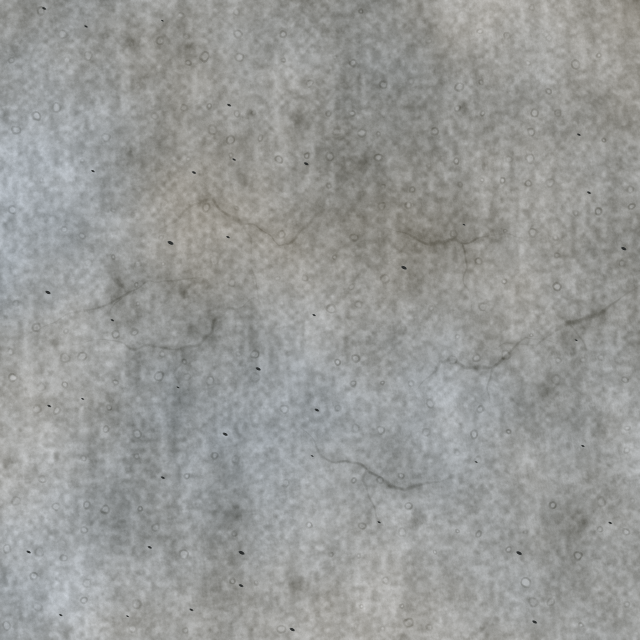
Reproduce this texture procedurally as a WebGL 1 fragment shader.

```glsl
precision highp float;

// Weathered grey concrete: layered value noise gives stains, vertical streaks and grain.
// Random-walk cracks with side branches, blister rings, damp blotches and dark pits
// are distance functions laid over it.

#define BASE_LIGHT 0.609
#define STAIN_CONTRAST 0.25
#define MOTTLE_CONTRAST 0.19
#define STREAK_CONTRAST 0.075
#define GRAIN_CONTRAST 0.24
#define CRACK_WIDTH 0.0030
#define CRACK_DARKNESS 0.125
#define CRACK_COUNT 7
#define CRACK_STEPS 4
#define BLISTER_CELLS 26.0
#define BLOTCH_CELLS 11.0
#define PIT_CELLS 9.0

uniform vec2 u_resolution;

float hash(vec2 p) {
  return fract(sin(dot(p, vec2(127.1, 311.7))) * 43758.5453);
}

vec2 hash2(vec2 p) {
  return vec2(hash(p), hash(p + 17.3));
}

float noise(vec2 p) {
  vec2 i = floor(p), f = fract(p);
  f = f * f * (3.0 - 2.0 * f);
  return mix(mix(hash(i), hash(i + vec2(1.0, 0.0)), f.x),
             mix(hash(i + vec2(0.0, 1.0)), hash(i + 1.0), f.x), f.y);
}

float fbm(vec2 p) {
  float sum = 0.0, amp = 0.5;
  for (int i = 0; i < 5; i++) {
    sum += amp * noise(p);
    p = mat2(1.6, 1.2, -1.2, 1.6) * p + 5.7;
    amp *= 0.5;
  }
  return sum;
}

// Distance to segment ab in x, position along it in y.
vec2 segment(vec2 p, vec2 a, vec2 b) {
  vec2 ab = b - a;
  float t = clamp(dot(p - a, ab) / dot(ab, ab), 0.0, 1.0);
  return vec2(length(p - a - ab * t), t);
}

// Dark core plus a soft damp halo around it.
float crackLine(float d, float strength, float px) {
  float w = CRACK_WIDTH * strength;
  float core = 1.0 - smoothstep(w * 0.2, w * 1.3 + px, d);
  return strength * (0.72 * core + 0.38 * exp(-d * d / 0.00009));
}

float cracks(vec2 p, float px) {
  vec2 q = p + 0.034 * (vec2(noise(p * 13.0), noise(p * 13.0 + 40.0)) - 0.5)
             + 0.013 * (vec2(noise(p * 48.0), noise(p * 48.0 + 70.0)) - 0.5);
  float wear = 0.35 + 0.9 * noise(p * 17.0 + 9.0);
  float result = 0.0;
  for (int i = 0; i < CRACK_COUNT; i++) {
    float id = float(i);
    vec2 a = vec2(fract(id * 0.618 + 0.06) * 0.85, mix(0.34, 0.72, hash(vec2(id, 4.0))));
    float heading = (hash(vec2(id, 8.0)) - 0.5) * 0.8;
    for (int k = 0; k < CRACK_STEPS; k++) {
      float s = float(k);
      float angle = heading + (hash(vec2(id, s + 20.0)) - 0.5) * 1.2;
      vec2 b = a + 0.072 * vec2(cos(angle), sin(angle));
      vec2 seg = segment(q, a, b);
      float taper = sin(3.1416 * (s + seg.y) / float(CRACK_STEPS));
      result = max(result, crackLine(seg.x, wear * (0.2 + 0.8 * taper), px));
      if (k == 2) {
        vec2 tip = a + vec2((hash(vec2(id, 31.0)) - 0.5) * 0.06, -0.12 * hash(vec2(id, 33.0)) - 0.02);
        vec2 side = segment(q, a, tip);
        result = max(result, crackLine(side.x, wear * (0.9 - 0.7 * side.y), px));
      }
      a = b;
    }
  }
  return result;
}

// Small raised rings: dark broken outline, paler middle.
float blisters(vec2 p, float px) {
  vec2 g = p * BLISTER_CELLS, id = floor(g);
  vec2 offset = (fract(g) - 0.5 - 0.45 * (hash2(id) - 0.5)) / BLISTER_CELLS;
  offset += 0.003 * (vec2(noise(p * 110.0), noise(p * 110.0 + 30.0)) - 0.5);
  float r = mix(0.0025, 0.0068, hash(id + 5.0)), d = length(offset);
  float ring = 1.0 - smoothstep(0.0004, 0.0015 + px, abs(d - r));
  float inside = 1.0 - smoothstep(r * 0.4, r, d);
  float present = step(hash(id + 9.0), 0.36) * mix(0.4, 1.0, hash(id + 13.0));
  return present * (0.045 * inside - 0.085 * ring * (0.4 + noise(p * 150.0)));
}

// Soft damp spots, slightly taller than wide.
float blotches(vec2 p) {
  vec2 g = p * BLOTCH_CELLS + 0.37, id = floor(g);
  vec2 offset = (fract(g) - 0.5 - 0.4 * (hash2(id + 3.0) - 0.5)) / BLOTCH_CELLS;
  offset += 0.012 * (vec2(noise(p * 60.0), noise(p * 60.0 + 20.0)) - 0.5);
  float r = mix(0.008, 0.02, hash(id + 6.0));
  float d = length(offset * vec2(1.15, 0.85));
  return step(hash(id + 11.0), 0.34) * (1.0 - smoothstep(r * 0.25, r, d));
}

float pits(vec2 p, float px) {
  vec2 g = p * PIT_CELLS, id = floor(g);
  vec2 offset = (fract(g) - 0.5 - 0.8 * (hash2(id + 21.0) - 0.5)) / PIT_CELLS;
  float r = mix(0.0012, 0.0032, hash(id + 23.0));
  float d = length(offset * vec2(0.8, 1.2) + 0.25 * offset.yx);
  return step(hash(id + 27.0), 0.48) * (1.0 - smoothstep(r - px, r + px, d));
}

void main() {
  vec2 p = gl_FragCoord.xy / u_resolution.y;
  float px = 0.75 / u_resolution.y;

  float light = BASE_LIGHT;
  light += STAIN_CONTRAST * (fbm(p * vec2(3.6, 2.8) + 2.0) - 0.485);
  light += MOTTLE_CONTRAST * (fbm(p * vec2(17.0, 11.0) + 8.0) - 0.485);
  light += GRAIN_CONTRAST * (fbm(p * 125.0) - 0.485);
  float streakArea = 0.4 + 1.2 * noise(p * 5.0 + 14.0);
  float streak = 0.5 * noise(p * vec2(48.0, 6.0)) + 0.5 * noise(p * vec2(135.0, 17.0));
  light += STREAK_CONTRAST * streakArea * (streak - 0.5);

  light -= CRACK_DARKNESS * cracks(p, px);
  light -= 0.085 * blotches(p);
  light += blisters(p, px);

  // Cool, warm and mossy drifts of the grey.
  float drift = fbm(p * 3.1 + 31.0) - 0.485;
  vec3 tint = vec3(-0.004, 0.004, 0.001) + drift * vec3(0.06, 0.0, -0.075);
  tint += (light - BASE_LIGHT) * vec3(-0.02, 0.0, 0.07);
  vec3 color = mix(vec3(light) + tint, vec3(0.13, 0.14, 0.14), 0.9 * pits(p, px));
  gl_FragColor = vec4(clamp(color, 0.0, 1.0), 1.0);
}
```
